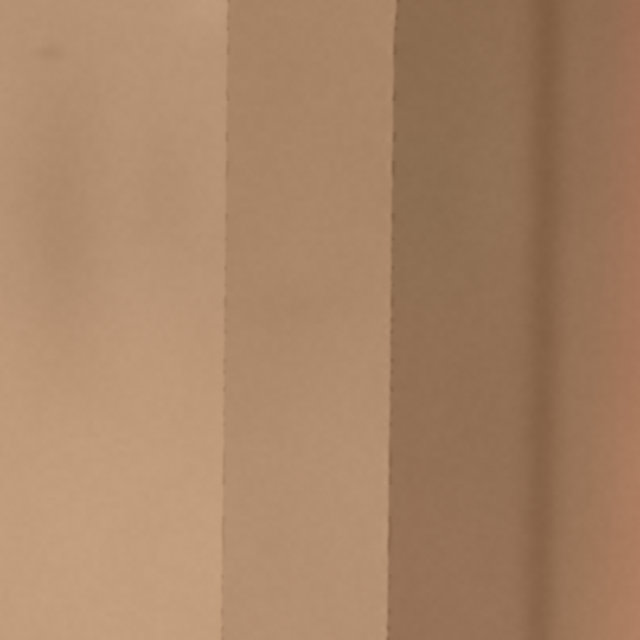
Give the GLSL for this texture, as a three.js fragment shader.

```glsl
varying vec2 vUv;

float hash(vec2 p) {
  p = fract(p * vec2(0.1031, 0.1137));
  p += dot(p, p.yx + 33.33);
  return fract((p.x + p.y) * p.x * 7.31);
}

float noise(vec2 p) {
  vec2 cell = floor(p), f = fract(p);
  f = f * f * (3.0 - 2.0 * f);
  return mix(mix(hash(cell), hash(cell + vec2(1.0, 0.0)), f.x),
             mix(hash(cell + vec2(0.0, 1.0)), hash(cell + 1.0), f.x), f.y);
}

float fbm(vec2 p) {
  float sum = 0.0, weight = 0.5;
  for (int i = 0; i < 4; i++) {
    sum += weight * noise(p);
    p = p * 2.03 + 17.1;
    weight *= 0.5;
  }
  return sum;
}

float bell(float d, float width) {
  d /= width;
  return exp(-d * d);
}

// Soft elliptical spot, 1 at its centre
float spot(vec2 p, vec2 centre, vec2 radius) {
  vec2 d = (p - centre) / radius;
  return exp(-dot(d, d));
}

void main() {
  vec2 uv = vUv;
  float wobble = (noise(vec2(uv.y * 90.0, 3.0)) - 0.5) * 0.0016;
  float leftEdge = uv.x - mix(0.346, 0.356, uv.y) - wobble;
  float rightEdge = uv.x - mix(0.605, 0.616, uv.y) + wobble
                  - 0.004 * smoothstep(0.95, 1.0, uv.y);

  // Lit left panel with worn patches
  vec3 lit = mix(vec3(0.758, 0.618, 0.49), vec3(0.712, 0.573, 0.455),
                 smoothstep(0.1, 0.75, uv.y));
  lit -= 0.035 * spot(uv, vec2(0.09, 0.67), vec2(0.07, 0.20));
  lit -= 0.018 * spot(uv, vec2(0.26, 0.69), vec2(0.05, 0.09));
  lit -= 0.035 * spot(uv, vec2(0.08, 0.918), vec2(0.02, 0.012));
  lit += 0.025 * spot(uv, vec2(0.33, 1.0), vec2(0.06, 0.05));

  // Middle panel
  vec3 middle = mix(vec3(0.698, 0.56, 0.438), vec3(0.652, 0.515, 0.398),
                    smoothstep(0.1, 0.85, uv.y));
  middle += 0.01 * smoothstep(0.36, 0.6, uv.x);
  middle -= 0.014 * spot(uv, vec2(0.46, 0.52), vec2(0.08, 0.04));

  // Shaded panel, faintly olive at mid height
  vec3 shade = mix(vec3(0.588, 0.45, 0.344), vec3(0.546, 0.418, 0.312), uv.y);
  shade += vec3(-0.008, 0.007, 0.003) * spot(uv, vec2(0.66, 0.70), vec2(0.12, 0.18));
  shade += 0.014 * spot(uv, vec2(0.78, 0.75), vec2(0.05, 0.3));

  // Rounded right side with a warm rim
  vec3 side = mix(vec3(0.615, 0.468, 0.355), vec3(0.56, 0.425, 0.322), uv.y);
  float rim = smoothstep(mix(0.87, 0.93, uv.y), 1.03, uv.x);
  side = mix(side, mix(vec3(0.695, 0.505, 0.39), vec3(0.62, 0.435, 0.338), uv.y), rim);
  float crease = uv.x - mix(0.842, 0.856, uv.y);
  shade = mix(shade, side, smoothstep(-0.01, 0.06, crease));
  shade -= 0.05 * bell(crease, 0.027);

  vec3 color = mix(lit, middle, smoothstep(-0.0035, 0.0035, leftEdge));
  color = mix(color, shade, smoothstep(-0.0035, 0.0035, rightEdge));

  // Sparse chips along the folds
  float chips = smoothstep(0.45, 0.9, noise(vec2(uv.y * 110.0, 9.0)));
  color -= 0.04 * chips * bell(leftEdge - 0.001, 0.003);
  color += 0.018 * chips * bell(rightEdge + 0.006, 0.004);
  color -= 0.045 * chips * bell(rightEdge - 0.002, 0.0035);

  // Broad mottling and fine grain
  color += (fbm(uv * vec2(9.0, 7.0)) - 0.47) * 0.018;
  color += (fbm(uv * 100.0 + 5.0) - 0.47) * 0.024;
  gl_FragColor = vec4(color, 1.0);
}
```
